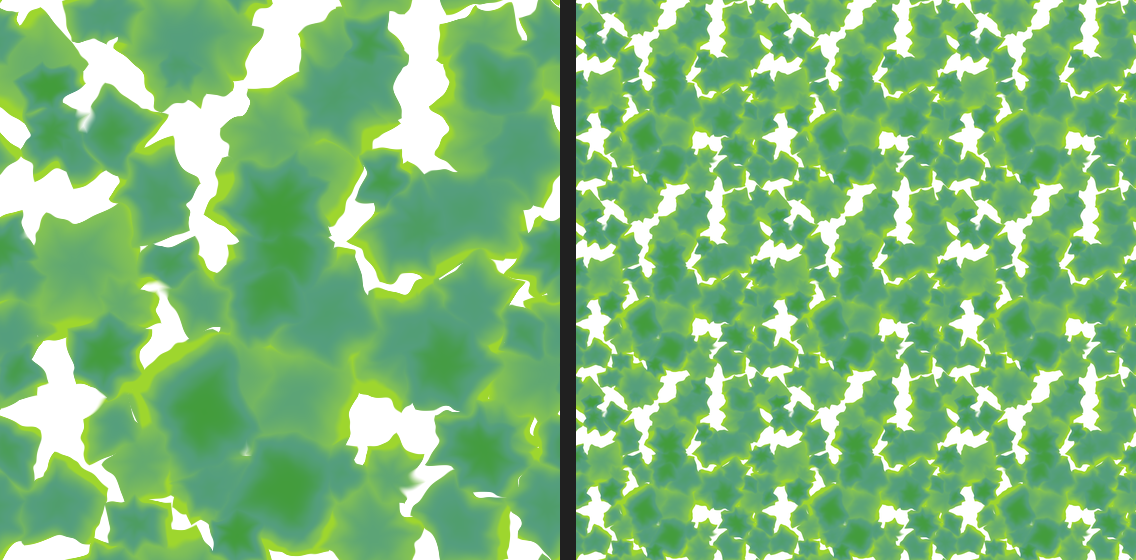
Left, the tile; right, the same tile 3 across and 3 down.
A Shadertoy shader for this pattern:

```glsl
#define CELLS 8.0        // blobs per side, whole number for tiling
#define R_MIN 0.055      // blob radius range
#define R_MAX 0.120
#define PEAK_MIN 0.34    // colour height at blob centres
#define PEAK_MAX 1.10
#define LOBE_DEPTH 0.30  // how far the corners stick out
#define RIM_SHIFT 0.15   // body offset that uncovers the lime rim
#define WARP 0.0055      // waviness of the outlines
#define EDGE 0.0022      // normal edge softness
#define FADE 0.022       // softness of the few blurred edges

const float TAU = 6.28318;
const vec3 PAPER = vec3(1.0);
const vec3 LIME = vec3(0.62, 0.84, 0.18);
const vec3 LEAF = vec3(0.51, 0.76, 0.33);
const vec3 TEAL = vec3(0.33, 0.62, 0.49);
const vec3 GREEN = vec3(0.26, 0.61, 0.23);

// Four random values for a cell; the cell index wraps
vec4 hash4(vec2 cell, float seed) {
    cell = mod(cell, CELLS);
    float n = dot(cell, vec2(12.99, 78.23)) + seed;
    return fract(sin(n + vec4(0.0, 17.3, 41.7, 93.1)) * 43758.55);
}

// Layered sines with whole frequencies, so they wrap
vec2 warp(vec2 p) {
    vec2 q = TAU * p;
    vec2 w = sin(vec2(5.0 * q.y + 2.0 * q.x, 6.0 * q.x - 3.0 * q.y) + vec2(0.7, 2.1));
    w += 0.55 * sin(vec2(13.0 * q.y - 4.0 * q.x, 11.0 * q.x + 7.0 * q.y) + 2.0 * w.yx);
    w += 0.25 * sin(vec2(27.0 * q.y + 9.0 * q.x, 25.0 * q.x - 12.0 * q.y) + 2.0 * w.yx);
    return WARP * w;
}

// Distance from the centre relative to a cornered outline
float starDistance(vec2 v, float radius, float lobes, float phase) {
    float a = atan(v.y, v.x);
    float corner = 0.62 - abs(sin(0.5 * lobes * a + phase));
    float uneven = 0.10 * sin(2.0 * a + 3.0 * phase) + 0.06 * sin(3.0 * a - phase);
    return length(v) / (radius * (1.0 + LOBE_DEPTH * corner + uneven));
}

// Lime rim, leaf green, teal, then green at the heart
vec3 ramp(float h) {
    vec3 c = mix(LIME, LEAF, smoothstep(0.0, 0.13, h));
    c = mix(c, TEAL, smoothstep(0.08, 0.58, h));
    return mix(c, GREEN, smoothstep(0.55, 1.08, h));
}

void mainImage(out vec4 fragColor, in vec2 fragCoord) {
    vec2 uv = fragCoord / iResolution.xy;
    vec2 p = uv + warp(uv);
    vec2 home = floor(p * CELLS);
    float outline = 1.0;
    float height = 0.0;

    // Union of outlines, maximum of body heights
    for (int j = -2; j <= 2; j++) {
        for (int i = -2; i <= 2; i++) {
            vec2 cell = home + vec2(i, j);
            vec4 a = hash4(cell, 3.7);
            vec4 b = hash4(cell, 58.4);
            vec2 v = p - (cell + a.xy) / CELLS;
            float radius = mix(R_MIN, R_MAX, pow(a.z, 1.5));
            float lobes = 4.0 + floor(4.0 * b.x);
            float phase = TAU * b.y;
            float peak = mix(PEAK_MIN, PEAK_MAX, a.w);
            vec2 shift = RIM_SHIFT * radius * vec2(cos(TAU * b.z), sin(TAU * b.z));

            float base = starDistance(v, radius, lobes, phase);
            float body = starDistance(v - shift, radius, lobes, phase + 0.2);
            outline = min(outline, (base - 1.0) * radius);
            height = max(height, peak * (1.0 - body * body));
        }
    }

    // Crisp edges, blurred in a few places
    vec2 q = TAU * uv;
    float patches = sin(2.0 * q.x + q.y + 1.0) * sin(3.0 * q.y - q.x + 0.4);
    float blur = mix(EDGE, FADE, smoothstep(0.82, 1.0, patches));
    blur = max(blur, 1.5 / iResolution.y);
    float cover = 1.0 - smoothstep(-blur, 0.0, outline);
    fragColor = vec4(mix(PAPER, ramp(height), cover), 1.0);
}
```
